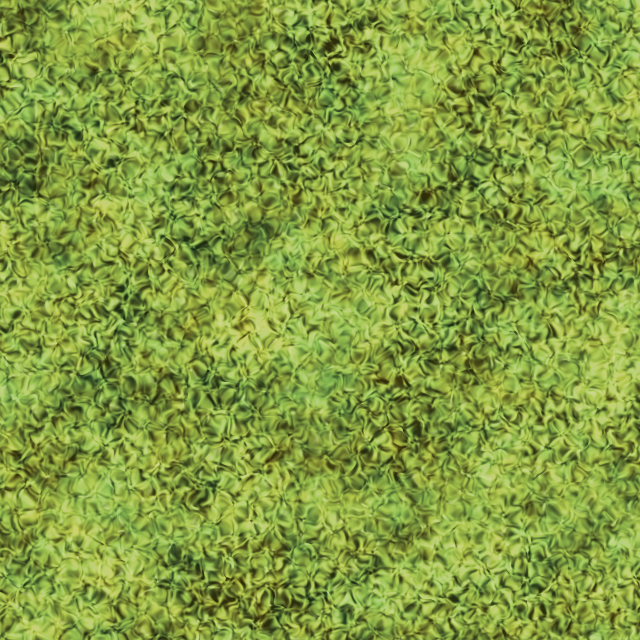
Reproduce this texture procedurally as a three.js fragment shader.

```glsl
// Mossy turf: fine, short grass grains in olive and lime, with soft dark smudges.
// Layers of stretched gradient noise sum to one tone, which a colour ramp paints;
// a jittered grid then scatters pale blade tips on top.
varying vec2 vUv;

const float TAU = 6.2831853;
const float NOISE_GAIN = 4.7; // brings gradient noise to unit deviation

const vec3 PIT    = vec3(0.15, 0.18, 0.05);
const vec3 SHADE  = vec3(0.26, 0.30, 0.12);
const vec3 OLIVE  = vec3(0.36, 0.43, 0.17);
const vec3 MOSS   = vec3(0.46, 0.55, 0.22);
const vec3 GRASS  = vec3(0.55, 0.67, 0.26);
const vec3 LIME   = vec3(0.66, 0.78, 0.31);
const vec3 STRAW  = vec3(0.75, 0.82, 0.47);
const vec3 TIP    = vec3(0.82, 0.87, 0.60);

vec2 hash2(vec2 p) {
  vec3 q = fract(p.xyx * vec3(0.1031, 0.1030, 0.0973));
  q += dot(q, q.yzx + 33.33);
  return fract((q.xx + q.yz) * q.zy);
}

vec2 rotate(vec2 p, float angle) {
  float c = cos(angle), s = sin(angle);
  return vec2(c * p.x + s * p.y, c * p.y - s * p.x);
}

float cornerSlope(vec2 cell, vec2 corner, vec2 f) {
  float angle = TAU * hash2(cell + corner).x;
  return dot(vec2(cos(angle), sin(angle)), f - corner);
}

// Gradient noise, mean 0 and deviation about 1
float noise(vec2 p) {
  vec2 cell = floor(p), f = fract(p);
  vec2 w = f * f * f * (f * (f * 6.0 - 15.0) + 10.0);
  float low = mix(cornerSlope(cell, vec2(0.0), f), cornerSlope(cell, vec2(1.0, 0.0), f), w.x);
  float high = mix(cornerSlope(cell, vec2(0.0, 1.0), f), cornerSlope(cell, vec2(1.0), f), w.x);
  return NOISE_GAIN * mix(low, high, w.y);
}

// Noise drawn out along one direction
float streaks(vec2 p, float angle, vec2 frequency, float seed) {
  return noise(rotate(p, angle) * frequency + seed);
}

// Grass grains: three leaning directions that take turns across the turf
float grains(vec2 p, vec2 frequency) {
  float rising = streaks(p, 0.75, frequency, 210.0);
  float falling = streaks(p, -0.85, frequency, 340.0);
  float steep = streaks(p, 1.75, frequency, 470.0);
  float lean = noise(p * 26.0 + 60.0);
  float turn = noise(p * 22.0 + 95.0);
  float crossed = mix(rising, falling, smoothstep(-0.25, 0.25, lean));
  return mix(crossed, steep, smoothstep(0.45, 0.85, turn));
}

// Broad light and dark smudges, slanting gently upward to the right
float smudges(vec2 p) {
  return 0.55 * streaks(p, 0.45, vec2(3.5, 5.5), 120.0)
       + 0.60 * streaks(p, 0.40, vec2(8.0, 15.0), 150.0)
       + 0.50 * streaks(p, -0.60, vec2(20.0, 30.0), 180.0);
}

vec3 blend(vec3 below, vec3 above, float from, float to, float tone) {
  return mix(below, above, clamp((tone - from) / (to - from), 0.0, 1.0));
}

// Colour stops sit at the middle of each colour's share of the tones
vec3 turfRamp(float tone) {
  vec3 c = blend(PIT, SHADE, -2.7, -1.75, tone);
  c = blend(c, OLIVE, -1.75, -1.08, tone);
  c = blend(c, MOSS, -1.08, -0.48, tone);
  c = blend(c, GRASS, -0.48, 0.14, tone);
  c = blend(c, LIME, 0.14, 0.95, tone);
  return blend(c, STRAW, 0.95, 2.0, tone);
}

float segmentDistance(vec2 p, vec2 halfSpan) {
  float t = clamp(dot(p, halfSpan) / dot(halfSpan, halfSpan), -1.0, 1.0);
  return length(p - halfSpan * t);
}

// Coverage of short pale blades, one in some cells of a jittered grid
float bladeTips(vec2 p, float frequency, float share) {
  vec2 q = p * frequency, cell = floor(q);
  float cover = 0.0;
  for (int y = -1; y <= 1; y++) {
    for (int x = -1; x <= 1; x++) {
      vec2 id = cell + vec2(float(x), float(y));
      vec2 place = hash2(id + 17.0), kind = hash2(id + 71.0);
      float angle = 0.5 * TAU * kind.x;
      vec2 halfSpan = mix(0.08, 0.34, place.x) * vec2(cos(angle), sin(angle));
      float blade = 1.0 - smoothstep(0.03, 0.20, segmentDistance(q - id - place, halfSpan));
      cover = max(cover, blade * step(kind.y, share));
    }
  }
  return cover;
}

void main() {
  vec2 p = vUv + 0.0025 * vec2(noise(vUv * 45.0), noise(vUv * 45.0 + 31.0));

  // Tone: grains whose contrast varies, over broad smudges
  float contrast = 0.92 + 0.13 * noise(vUv * 7.0 + 12.0);
  float grain = 0.80 * grains(p, vec2(62.0, 104.0)) + 0.42 * noise(p * 150.0 + 8.0);
  float tone = contrast * grain + 0.46 * smudges(vUv);
  vec3 color = turfRamp(tone);

  // Hue drifts between leaf green and yellow
  float warmth = 0.6 * noise(vUv * 38.0 + 55.0) + 0.5 * noise(vUv * 9.0 + 77.0);
  color += warmth * vec3(0.028, 0.0, -0.014);

  // Pale tips fade where the turf lies in shade
  float tips = bladeTips(p, 52.0, 0.30) * smoothstep(-1.4, 0.8, tone);
  gl_FragColor = vec4(mix(color, TIP, 0.55 * tips), 1.0);
}
```
